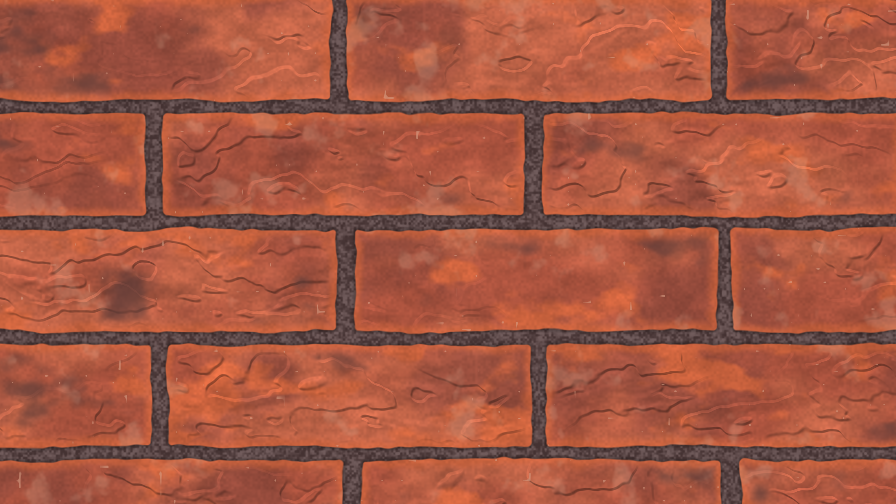
Reproduce this texture procedurally as a WebGL 1 fragment shader.

```glsl
precision highp float;

uniform vec2 u_resolution;

// Layout, in canvas heights
const vec2 PITCH = vec2(0.75, 0.2292);
const vec2 JOINT = vec2(0.036, 0.027);
const float TOP_SHIFT = 0.0175;
const float FIRST_JOINT = 0.676;
const float ROW_DRIFT = 0.0058;

const vec3 ORANGE = vec3(0.83, 0.40, 0.24);
const vec3 CLAY = vec3(0.75, 0.39, 0.28);
const vec3 RUST = vec3(0.66, 0.32, 0.24);
const vec3 BURNT = vec3(0.55, 0.28, 0.23);
const vec3 SOOT = vec3(0.35, 0.23, 0.22);
const vec3 CHALK = vec3(0.84, 0.62, 0.52);
const vec3 MORTAR_DARK = vec3(0.26, 0.19, 0.19);
const vec3 MORTAR_LIGHT = vec3(0.43, 0.35, 0.35);

float hash(vec2 p) {
  vec3 q = fract(p.xyx * 0.1031);
  q += dot(q, q.yzx + 33.33);
  return fract((q.x + q.y) * q.z);
}

float noise(vec2 p) {
  vec2 i = floor(p);
  vec2 f = fract(p);
  f = f * f * (3.0 - 2.0 * f);
  float low = mix(hash(i), hash(i + vec2(1.0, 0.0)), f.x);
  float high = mix(hash(i + vec2(0.0, 1.0)), hash(i + 1.0), f.x);
  return mix(low, high, f.y);
}

float fbm(vec2 p) {
  float sum = 0.0;
  float amplitude = 0.533;
  for (int i = 0; i < 4; i++) {
    sum += amplitude * noise(p);
    p = mat2(1.6, 1.2, -1.2, 1.6) * p + 7.3;
    amplitude *= 0.5;
  }
  return sum;
}

float roundedBox(vec2 p, vec2 halfSize, float radius) {
  vec2 q = abs(p) - halfSize + radius;
  return length(max(q, 0.0)) + min(max(q.x, q.y), 0.0) - radius;
}

// Row and column of the brick in xy, position from its centre in zw
vec4 brickCell(vec2 p) {
  float down = (1.0 - p.y + TOP_SHIFT) / PITCH.y;
  float row = floor(down);
  float start = FIRST_JOINT + ROW_DRIFT * row - 0.5 * PITCH.x * mod(row, 2.0);
  float along = (p.x - start) / PITCH.x;
  vec2 local = vec2(fract(along) - 0.5, 0.5 - fract(down)) * PITCH;
  return vec4(floor(along), row, local);
}

// Signed distance to a brick with worn, uneven edges
float brickDistance(vec2 p, vec4 cell) {
  vec2 size = 0.5 * (PITCH - JOINT);
  size.x += 0.006 * (hash(cell.xy + 40.0) - 0.5);
  float wear = 0.009 * (noise(p * 11.0 + cell.xy * 9.0) - 0.5)
             + 0.005 * (noise(p * 48.0) - 0.5);
  return roundedBox(cell.zw, size, 0.008) + wear;
}

// Overlapping flakes of clay with sharp, wandering scarps
float flakeHeight(vec2 p) {
  vec2 bend = vec2(fbm(p * 8.0), fbm(p * 8.0 + 31.0)) - 0.5;
  float level = fract(6.0 * fbm((p + 0.09 * bend) * vec2(4.0, 9.0)));
  return level * (1.0 - smoothstep(0.88, 1.0, level));
}

float flakeRelief(vec2 p, float reach) {
  vec2 towardLight = reach * vec2(-0.5, 0.9);
  float slope = flakeHeight(p) - flakeHeight(p + towardLight);
  return clamp(slope, -0.8, 0.35);
}

vec3 brickColor(vec2 p, vec2 id, float depth) {
  vec2 q = p + 13.0 * vec2(hash(id + 5.0), hash(id + 19.0));
  float tone = hash(id + 71.0);
  float cloud = fbm(q * vec2(5.0, 8.0));
  float mottle = fbm(q * vec2(22.0, 30.0));

  // Fired clay, brighter patches and rims
  vec3 color = mix(RUST, CLAY, smoothstep(0.34, 0.68, cloud + 0.16 * (tone - 0.5)));
  color = mix(color, BURNT, 0.75 * smoothstep(0.50, 0.72, fbm(q * 6.0 + 50.0)));
  float rim = 1.0 - smoothstep(0.002, 0.026, depth + 0.022 * (mottle - 0.4));
  float patchAmount = smoothstep(0.57, 0.74, fbm(q * vec2(9.0, 14.0) + 80.0));
  color = mix(color, ORANGE, max(0.75 * rim, 0.8 * patchAmount));

  // Creases and rough surface
  float inside = smoothstep(0.004, 0.035, depth);
  float creased = inside * smoothstep(0.28, 0.62, noise(q * vec2(4.0, 7.0) + 20.0));
  color *= 1.0 + 0.38 * creased * flakeRelief(q, 0.005);
  color *= 0.86 + 0.28 * mottle;
  color *= 0.95 + 0.10 * noise(q * 190.0);

  // Soot stains and chalky flecks
  float soot = smoothstep(0.65, 0.80, fbm(q * vec2(6.0, 9.0) + 120.0));
  color = mix(color, SOOT, 0.65 * soot * inside);
  float chalk = smoothstep(0.64, 0.78, fbm(q * 16.0 + 160.0));
  chalk = max(0.5 * chalk, smoothstep(0.955, 0.99, noise(q * 75.0)));
  return mix(color, CHALK, 0.6 * chalk);
}

vec3 mortarColor(vec2 p, float gap) {
  float grain = 0.6 * noise(p * 230.0) + 0.4 * noise(p * 110.0 + 9.0);
  vec3 color = mix(MORTAR_DARK, MORTAR_LIGHT, smoothstep(0.12, 0.88, grain));
  return color * mix(0.76, 1.03, smoothstep(0.0, 0.008, gap));
}

void main() {
  vec2 p = gl_FragCoord.xy / u_resolution.y;
  float pixel = 1.0 / u_resolution.y;
  vec4 cell = brickCell(p);
  float d = brickDistance(p, cell);
  vec3 brick = brickColor(p, cell.xy, max(-d, 0.0));
  vec3 mortar = mortarColor(p, max(d, 0.0));
  gl_FragColor = vec4(mix(brick, mortar, smoothstep(-pixel, pixel, d)), 1.0);
}
```
